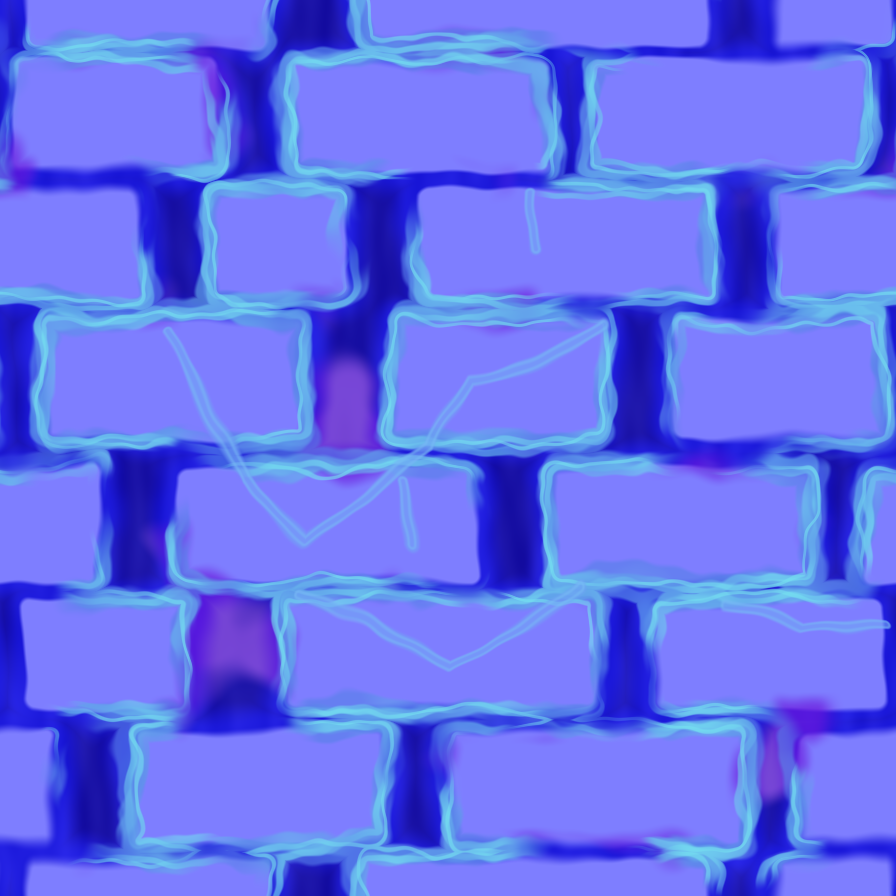
Reproduce this texture map procedurally as a Shadertoy shader.

```glsl
// Hand-painted brick wall in normal-map blues: seven tiling courses of three
// uneven bricks as box distances, roughened by periodic gradient noise, with
// cyan brush strands along the edges, violet blotches and pale cracks.

// Per course, with y running down: centre and half height, joints, joint half widths
const vec2 COURSE[7] = vec2[7](vec2(.004, .049), vec2(.128, .065), vec2(.272, .064),
    vec2(.422, .070), vec2(.586, .066), vec2(.730, .064), vec2(.879, .065));
const vec3 JOINT[7] = vec3[7](vec3(.013, .352, .829), vec3(.286, .635, .990),
    vec3(.195, .428, .833), vec3(.017, .390, .714), vec3(.155, .573, .935),
    vec3(.007, .264, .698), vec3(.107, .467, .861));
const vec3 GAP[7] = vec3[7](vec3(.016, .050, .033), vec3(.037, .021, .023),
    vec3(.036, .038, .031), vec3(.028, .046, .037), vec3(.043, .039, .028),
    vec3(.020, .055, .031), vec3(.042, .035, .025));

// Crack segments, start and end
const vec4 CRACK[11] = vec4[11](vec4(.18, .37, .27, .53), vec4(.27, .53, .345, .60),
    vec4(.345, .60, .49, .50), vec4(.49, .50, .53, .42), vec4(.53, .42, .665, .365),
    vec4(.345, .665, .495, .74), vec4(.495, .74, .645, .657), vec4(.81, .67, .89, .71),
    vec4(.89, .71, .99, .70), vec4(.59, .215, .60, .285), vec4(.455, .54, .455, .61));

vec2 gradient(vec2 cell, float period) {
    cell = mod(cell, period);
    float a = 6.2832 * fract(sin(dot(cell, vec2(127.1, 311.7)) + period) * 4375.85);
    return vec2(cos(a), sin(a));
}

// Gradient noise that repeats over the unit square; whole-number frequency
float noise(vec2 p, float freq) {
    p *= freq;
    vec2 i = floor(p), f = p - i, u = f * f * f * (f * (f * 6. - 15.) + 10.);
    vec2 e = vec2(1, 0);
    float top = mix(dot(gradient(i, freq), f), dot(gradient(i + e, freq), f - e), u.x);
    float low = mix(dot(gradient(i + e.yx, freq), f - e.yx),
                    dot(gradient(i + 1., freq), f - 1.), u.x);
    return mix(top, low, u.y);
}

float boxDistance(vec2 q, vec2 halfSize, float radius) {
    q = abs(q) - halfSize + radius;
    return length(max(q, 0.)) + min(max(q.x, q.y), 0.) - radius;
}

float brickDistance(vec2 p) {
    float d = 1.;
    for (int row = 0; row < 7; row++)
        for (int k = 0; k < 3; k++) {
            int n = (k + 1) % 3;
            float left = JOINT[row][k] + GAP[row][k];
            float right = JOINT[row][n] - GAP[row][n] + (n == 0 ? 1. : 0.);
            vec2 q = p - vec2(.5 * (left + right), COURSE[row].x);
            q -= round(q);
            d = min(d, boxDistance(q, vec2(.5 * (right - left), COURSE[row].y), .012));
        }
    return d;
}

float crackDistance(vec2 p) {
    float d = 1.;
    for (int i = 0; i < 11; i++) {
        vec2 a = CRACK[i].xy, b = CRACK[i].zw - a;
        d = min(d, length(p - a - b * clamp(dot(p - a, b) / dot(b, b), 0., 1.)));
    }
    return d;
}

void mainImage(out vec4 fragColor, in vec2 fragCoord) {
    vec2 uv = fragCoord / iResolution.xy;
    vec2 p = vec2(uv.x, 1. - uv.y);
    float px = 1. / iResolution.y;

    // Uneven, slightly tilted outlines
    vec2 wobble = vec2(noise(p, 7.), noise(p + .37, 7.));
    vec2 rough = vec2(noise(p, 23.), noise(p + .61, 23.));
    float d = brickDistance(p + .010 * wobble + .005 * rough);

    // Mortar, darkest in the wide joints, with vertical brush streaks
    float depth = smoothstep(.004, .036, d + .02 * noise(p, 11.));
    vec3 col = mix(vec3(.12, .11, .87), vec3(.10, .07, .65), depth);
    col += .06 * noise(vec2(p.x * 4., p.y), 12.);

    // Flat brick faces with sharp to blurred edges
    float blur = mix(.003, .012, smoothstep(-.2, .3, noise(p + .2, 5.))) + px;
    col = mix(col, vec3(.495, .495, 1.), 1. - smoothstep(-blur, .4 * blur, d));

    // Violet blotches around the joints
    float stain = smoothstep(.16, .38, noise(p + .53, 6.) + .2 * noise(p, 17.));
    stain *= smoothstep(-.022, .0, d + .012 * noise(p, 19.));
    col = mix(col, mix(vec3(.42, .08, .86), vec3(.62, .36, .92), depth), .7 * stain);

    // Overlapping cyan strands, wide and dull to thin and bright
    float centre = .22 * exp(-9. * dot(p - vec2(.45, .47), p - vec2(.45, .47)));
    for (int i = 0; i < 5; i++) {
        float t = float(i) / 4., shift = .173 * float(i);
        float offset = .024 * noise(p + shift, 9.) + .008 * noise(p + shift, 31.);
        float width = mix(.012, .002, t);
        float strand = 1. - smoothstep(.55 * width, width + px, abs(d - offset));
        float patches = noise(p + .7, 5.) + .35 * noise(p + shift, 13.) + centre;
        strand *= smoothstep(-.10, .10, patches);
        vec3 paint = mix(vec3(.34, .50, .91), vec3(.46, .88, .94),
                         clamp(t + .7 * noise(p + shift, 15.), 0., 1.));
        col = mix(col, paint, .62 * strand);
    }

    // Pale cracks with a brighter core
    float crack = crackDistance(p + .022 * wobble + .006 * rough);
    float crackWidth = .007 + .006 * noise(p, 14.);
    col = mix(col, vec3(.44, .65, .96), .6 * (1. - smoothstep(.6, 1.2, crack / crackWidth)));
    col = mix(col, vec3(.48, .76, .96), .4 * (1. - smoothstep(.0, .002 + px, abs(crack - .004))));

    fragColor = vec4(clamp(col, 0., 1.), 1.);
}
```
